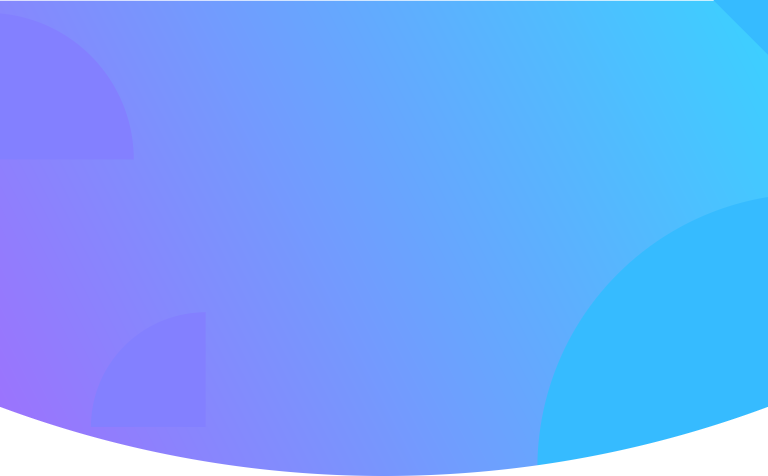
Write a WebGL 1 fragment shader that draws this background.

```glsl
precision highp float;
// Violet-to-cyan diagonal gradient with flat circle segments above a curved white base.

uniform vec2 u_resolution;

#define VIOLET vec3(0.62, 0.44, 0.99)
#define CYAN vec3(0.23, 0.82, 1.0)
#define PERIWINKLE vec3(0.515, 0.50, 1.0)
#define SKY vec3(0.21, 0.735, 1.0)
#define GRADIENT_DIR vec2(0.89, 0.456)
#define BASE_RADIUS 2.312
#define TOP_GAP 0.0015

// Signed distance to a circle
float circle(vec2 p, vec2 center, float radius) {
    return length(p - center) - radius;
}

// Antialiased coverage of a signed distance, one pixel wide
float cover(float dist) {
    return clamp(0.5 - dist * u_resolution.y, 0.0, 1.0);
}

void main() {
    // Canvas height is one unit
    vec2 p = gl_FragCoord.xy / u_resolution.y;
    vec2 size = vec2(u_resolution.x / u_resolution.y, 1.0);

    // Diagonal gradient from the lower left to the upper right corner
    float t = dot(p, GRADIENT_DIR) / dot(size, GRADIENT_DIR);
    vec3 color = mix(VIOLET, CYAN, t);

    // Upper half disc at the left edge
    vec2 domeCenter = vec2(-0.027, 0.665);
    float dome = max(circle(p, domeCenter, 0.308), domeCenter.y - p.y);
    color = mix(color, PERIWINKLE, cover(dome));

    // Quarter disc at the lower left
    vec2 quarterCenter = vec2(0.432, 0.103);
    vec2 inset = p - quarterCenter;
    float quarter = max(circle(p, quarterCenter, 0.241), max(inset.x, -inset.y));
    color = mix(color, PERIWINKLE, cover(quarter));

    // Large disc at the lower right
    vec2 discCenter = vec2(size.x + 0.092, 0.017);
    color = mix(color, SKY, cover(circle(p, discCenter, 0.5765)));

    // White outside the bowl-shaped panel
    float bowl = circle(p, vec2(0.5 * size.x, BASE_RADIUS), BASE_RADIUS);
    float panel = max(bowl, p.y - (1.0 - TOP_GAP));
    color = mix(vec3(1.0), color, cover(panel));

    // Diagonal cut across the upper right corner
    float corner = (size.x + 0.885 - p.x - p.y) * 0.7071;
    color = mix(color, SKY, cover(corner));

    gl_FragColor = vec4(color, 1.0);
}
```
